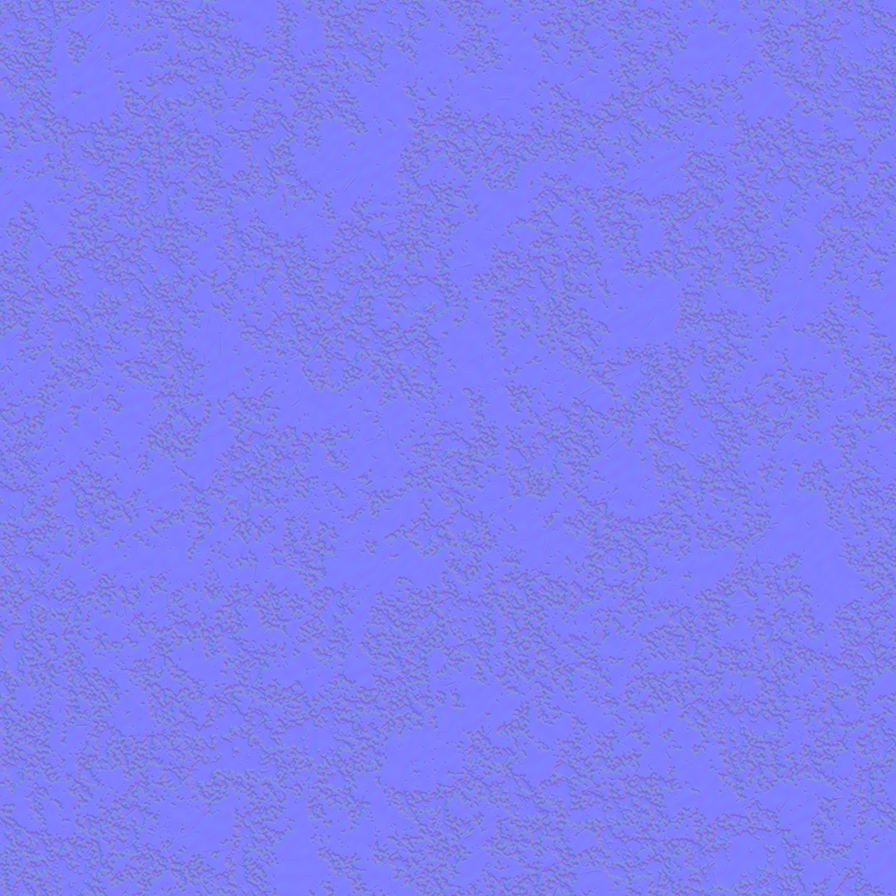
Give the GLSL for this texture map, as a three.js fragment shader.

```glsl
// Tangent-space normal map of weathered plaster: flat ground, clustered fine pits, faint scratches
#define PIT_SCALE 8.0        // widest clusters per canvas
#define PIT_ROUGHNESS 0.95   // octave gain, share of the finest specks
#define PIT_LEVEL 0.25       // noise level at the pit rims
#define PIT_SOFTNESS 0.35    // half width of the rims
#define SWELL_DEPTH 0.35     // gentle bumps everywhere
#define SCRATCH_CELLS 22.0
#define SCRATCH_DEPTH 0.28
#define SCRATCH_WIDTH 0.0017
#define RELIEF 0.0044        // height of the surface in canvas units
#define SLOPE_LIMIT 1.5      // steepest slope
#define TILT 0.22            // strength of the sideways normal
#define STEP 0.0016          // sampling distance for the slope

varying vec2 vUv;

float hash(vec2 p) {
  return fract(sin(dot(p, vec2(127.1, 311.7))) * 43758.5453);
}

vec2 rotate(vec2 p, float angle) {
  float c = cos(angle);
  float s = sin(angle);
  return vec2(c * p.x + s * p.y, c * p.y - s * p.x);
}

// Slope contribution of one lattice corner
float corner(vec2 cell, vec2 offset) {
  float angle = 6.2832 * hash(cell);
  return dot(vec2(cos(angle), sin(angle)), offset);
}

float gradientNoise(vec2 p) {
  vec2 i = floor(p);
  vec2 f = fract(p);
  vec2 w = f * f * (3.0 - 2.0 * f);
  vec2 x = vec2(1.0, 0.0);
  vec2 y = vec2(0.0, 1.0);
  return mix(mix(corner(i, f), corner(i + x, f - x), w.x),
             mix(corner(i + y, f - y), corner(i + x + y, f - x - y), w.x), w.y);
}

// Ragged specks gathered in clusters, from rotated octaves
float fractalNoise(vec2 p) {
  float sum = 0.0;
  float weight = 1.0;
  for (int i = 0; i < 6; i++) {
    sum += weight * gradientNoise(p);
    weight *= PIT_ROUGHNESS;
    p = rotate(p, 0.6) * 2.0 + 17.3;
  }
  return sum;
}

// One short bent stroke in some of the cells, mostly rising to the right
float scratches(vec2 p, float seed) {
  vec2 q = p * SCRATCH_CELLS + seed;
  vec2 cell = floor(q);
  float strength = smoothstep(0.5, 1.0, hash(cell + 3.7));
  vec2 center = 0.5 + 0.3 * (vec2(hash(cell + 8.1), hash(cell + 15.4)) - 0.5);
  float angle = 0.9 + 1.8 * (hash(cell + 21.9) - 0.5);
  vec2 d = rotate(fract(q) - center, angle);
  d.y += 1.2 * (hash(cell + 44.6) - 0.5) * d.x * d.x;
  float halfLength = mix(0.1, 0.33, hash(cell + 31.2));
  float fade = 1.0 - smoothstep(0.3, 1.0, abs(d.x) / halfLength);
  return strength * fade * (1.0 - smoothstep(0.0, SCRATCH_WIDTH, abs(d.y) / SCRATCH_CELLS));
}

float surfaceHeight(vec2 p) {
  float pits = smoothstep(PIT_LEVEL - PIT_SOFTNESS, PIT_LEVEL + PIT_SOFTNESS,
                          fractalNoise(p * PIT_SCALE + 4.2));
  float swell = gradientNoise(rotate(p, 0.9) * vec2(55.0, 110.0) + 9.0);
  float lines = scratches(p, 0.0) - scratches(p, 40.37);
  return SWELL_DEPTH * swell + SCRATCH_DEPTH * lines - pits;
}

void main() {
  // Slope by forward differences, softly limited
  float here = surfaceHeight(vUv);
  vec2 rise = vec2(surfaceHeight(vUv + vec2(STEP, 0.0)),
                   surfaceHeight(vUv + vec2(0.0, STEP))) - here;
  vec2 slope = rise * RELIEF / STEP;
  slope /= sqrt(1.0 + dot(slope, slope) / (SLOPE_LIMIT * SLOPE_LIMIT));
  vec3 normal = normalize(vec3(-slope, 1.0));

  // Pack the normal into colour
  gl_FragColor = vec4(0.5 + 0.5 * normal * vec3(TILT, TILT, 1.0), 1.0);
}
```
